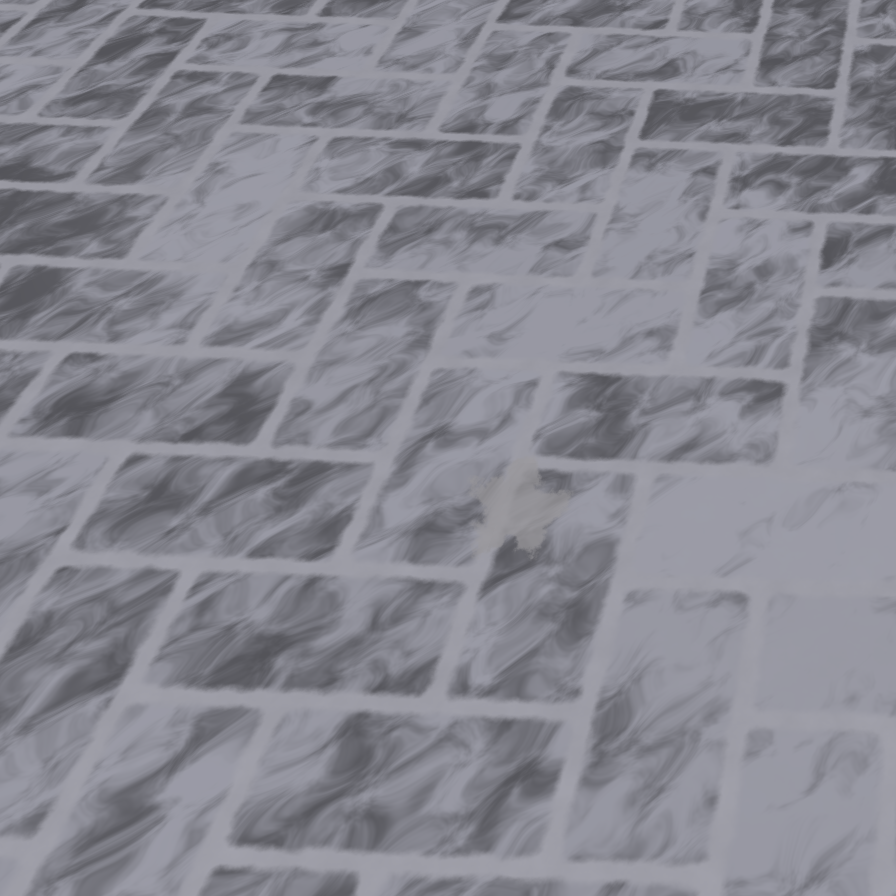
This texture is drawn by a Shadertoy shader. Its source:

```glsl
// Frosted herringbone brick paving seen at a slant, with a pale fallen leaf.
// The canvas is projected onto a ground grid of unit cells; each cell finds
// its 2:1 brick, and gradient noise lays worn frost over bricks and joints.

#define TILT 0.065        // perspective strength
#define JOINT 0.064       // half width of a joint, in cells
#define SOFT 0.034        // softness of brick edges, in cells
#define FROST 0.59        // mean frost cover
#define BLOTCH 2.1        // frost patches per cell
#define WEAR 0.68         // contrast of frost patches
#define VARY 0.46         // frost variation between bricks
#define STONE vec3(0.335, 0.335, 0.357)
#define RIME vec3(0.595, 0.597, 0.640)
#define MORTAR vec3(0.618, 0.618, 0.655)
#define LEAF vec3(0.615, 0.608, 0.622)

vec2 hash2(vec2 p) {
    vec3 q = fract(p.xyx * vec3(0.1031, 0.1030, 0.0973));
    q += dot(q, q.yzx + 33.33);
    return fract((q.xx + q.yz) * q.zy);
}

float cornerNoise(vec2 cell, vec2 f, vec2 corner) {
    float a = 6.2832 * hash2(cell + corner).x;
    return dot(vec2(cos(a), sin(a)), f - corner);
}

float gradientNoise(vec2 p) {
    vec2 i = floor(p), f = p - i;
    vec2 w = f * f * f * (f * (f * 6.0 - 15.0) + 10.0);
    float low = mix(cornerNoise(i, f, vec2(0, 0)), cornerNoise(i, f, vec2(1, 0)), w.x);
    float high = mix(cornerNoise(i, f, vec2(0, 1)), cornerNoise(i, f, vec2(1, 1)), w.x);
    return mix(low, high, w.y);
}

float fbm(vec2 p) {
    float sum = 0.0, amp = 1.0;
    for (int i = 0; i < 5; i++) {
        sum += amp * gradientNoise(p);
        p = mat2(1.6, 1.2, -1.2, 1.6) * p + 17.3;
        amp *= 0.58;
    }
    return sum;
}

// Canvas point (y down) to ground grid coordinates
vec2 groundGrid(vec2 p) {
    vec2 origin = vec2(0.522, 0.310);
    vec2 across = vec2(0.127, 0.005);
    vec2 toward = vec2(-0.073, 0.067);
    return inverse(mat2(across, toward + TILT * p)) * (p - origin);
}

// Corner (xy) and size (zw) of the herringbone brick that covers a point
vec4 herringbone(vec2 g) {
    vec2 cell = floor(g);
    float phase = mod(cell.x - cell.y + 0.5, 4.0);
    if (phase < 2.0) return vec4(cell - vec2(floor(phase), 0.0), 2.0, 1.0);
    return vec4(cell - vec2(0.0, phase < 3.0 ? 1.0 : 0.0), 1.0, 2.0);
}

// Soft round patch of thicker frost
float drift(vec2 p, vec2 centre, float radius) {
    return 1.0 - smoothstep(0.25 * radius, radius, length(p - centre));
}

void mainImage(out vec4 fragColor, in vec2 fragCoord) {
    vec2 p = fragCoord / iResolution.xy;
    p.y = 1.0 - p.y;
    vec2 g = groundGrid(p);
    float edge = max(SOFT, length(fwidth(g)));

    // Brick outline with ragged edges
    vec4 brick = herringbone(g);
    vec2 q = abs(g - brick.xy - 0.5 * brick.zw) - 0.5 * brick.zw + JOINT + 0.06;
    float outline = length(max(q, 0.0)) + min(max(q.x, q.y), 0.0) - 0.06;
    outline += 0.028 * fbm(g * 5.0);
    float inside = 1.0 - smoothstep(-edge, edge, outline);

    // Frost cover: broad drifts, brick to brick shifts, then ragged blotches
    vec2 rnd = hash2(brick.xy + 40.0);
    float thick = drift(p, vec2(0.90, 0.68), 0.36)
                + 0.6 * drift(p, vec2(0.22, 0.27), 0.25)
                + 0.6 * drift(p, vec2(0.37, 0.42), 0.13);
    thick *= 0.8 + 0.6 * gradientNoise(g * 1.3);
    vec2 s = vec2(g.x + 0.5 * g.y, 0.75 * g.y) * BLOTCH + 19.0 * rnd;
    s += 0.45 * vec2(gradientNoise(s * 1.7 + 5.0), gradientNoise(s * 1.7 + 31.0));
    float blotch = fbm(s);
    float flecks = gradientNoise(s * 4.3 + 9.0);
    float cover = FROST + WEAR * blotch + 0.24 * flecks + VARY * (rnd.x - 0.5)
                + 0.40 * thick + 0.30 * gradientNoise(g * 0.4);
    vec3 paving = mix(STONE, RIME, smoothstep(0.0, 1.0, cover));
    paving *= 1.0 + 0.04 * (rnd.y - 0.5);

    // Joints, slightly stained and dulled in the distance
    vec3 mortar = MORTAR * (0.965 + 0.04 * p.y + 0.03 * fbm(g * 3.0));
    vec3 color = mix(mortar, paving, inside * (1.0 - 0.25 * min(thick, 1.0)));

    // Lobed leaf with a crumbling outline
    vec2 l = p - vec2(0.577, 0.568);
    float lobes = 0.047 + 0.010 * cos(5.0 * atan(l.y, l.x) + 0.8);
    float leafEdge = length(l) - lobes + 0.022 * fbm(l * 36.0 + 3.0);
    float leaf = 1.0 - smoothstep(-0.007, 0.007, leafEdge);
    color = mix(color, LEAF * (0.97 + 0.05 * blotch), 0.75 * leaf);

    fragColor = vec4(color, 1.0);
}
```
